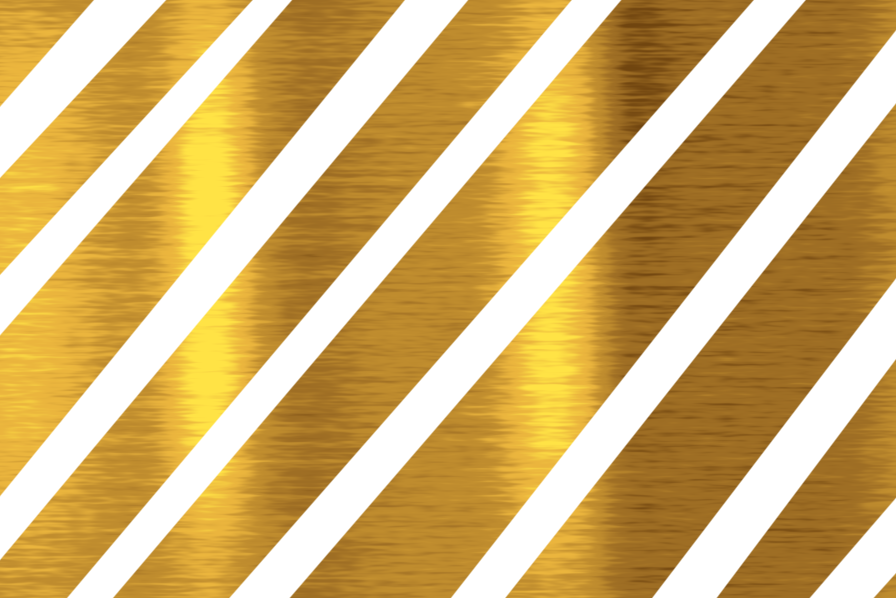
This pattern is drawn by a WebGL 2 fragment shader. Its source:

```glsl
#version 300 es
precision highp float;
// Slanted, hand-cut strips of brushed gold foil separated by white gaps.

uniform vec2 u_resolution;
out vec4 fragColor;

// Each gap: centre shift, lean, half width, taper
const vec4 GAPS[8] = vec4[8](
  vec4( 0.000, 0.907, 0.047,  0.027), vec4(-0.054, 0.895, 0.045, -0.024),
  vec4(-0.043, 0.826, 0.048,  0.010), vec4(-0.084, 0.847, 0.040,  0.003),
  vec4(-0.087, 0.870, 0.047, -0.007), vec4(-0.061, 0.787, 0.047,  0.003),
  vec4(-0.029, 0.757, 0.051, -0.006), vec4(-0.002, 0.881, 0.063,  0.019));

vec2 gradient(vec2 cell) {
  vec3 h = fract(cell.xyx * vec3(0.1031, 0.1030, 0.0973));
  h += dot(h, h.yzx + 33.33);
  float angle = 6.2832 * fract((h.x + h.y) * h.z);
  return vec2(cos(angle), sin(angle));
}

float gradientNoise(vec2 p) {
  vec2 i = floor(p), f = p - i;
  vec2 u = f * f * f * (f * (f * 6.0 - 15.0) + 10.0);
  float a = dot(gradient(i), f);
  float b = dot(gradient(i + vec2(1, 0)), f - vec2(1, 0));
  float c = dot(gradient(i + vec2(0, 1)), f - vec2(0, 1));
  float d = dot(gradient(i + 1.0), f - 1.0);
  return mix(mix(a, b, u.x), mix(c, d, u.x), u.y);
}

float bump(float x, float centre, float width) {
  float t = (x - centre) / width;
  return exp(-t * t);
}

// Fine horizontal scratches at three scales
float brushing(vec2 p) {
  return 0.10 * gradientNoise(p * vec2(3.0, 75.0))
       + 0.15 * gradientNoise(p * vec2(7.0, 155.0) + 17.0)
       + 0.12 * gradientNoise(p * vec2(30.0, 230.0) + 53.0);
}

// Vertical bands of reflected light, fading at the top and bottom
float sheen(vec2 p) {
  float fade = smoothstep(-0.1, 0.4, p.y) * (1.0 - smoothstep(0.7, 1.15, p.y));
  float shine = 0.36 * bump(p.x, 0.04, 0.13)
              + 0.58 * bump(p.x, 0.35, 0.075)
              + 0.50 * bump(p.x, 0.92, 0.085);
  float shade = 0.15 * bump(p.x, 0.52, 0.09)
              + 0.16 * bump(p.x, 1.06, 0.07) * p.y;
  return mix(0.46, 0.23, smoothstep(0.97, 1.06, p.x))
       + shine * mix(0.2, 1.0, fade) - shade
       + 0.25 * bump(p.x, 1.52, 0.07);
}

vec3 goldRamp(float tone) {
  vec3 gold = mix(vec3(0.44, 0.27, 0.06), vec3(0.62, 0.43, 0.14), smoothstep(0.0, 0.25, tone));
  gold = mix(gold, vec3(0.75, 0.55, 0.18), smoothstep(0.25, 0.5, tone));
  gold = mix(gold, vec3(0.92, 0.71, 0.24), smoothstep(0.5, 0.75, tone));
  return mix(gold, vec3(1.0, 0.89, 0.27), smoothstep(0.75, 1.0, tone));
}

void main() {
  vec2 p = gl_FragCoord.xy / u_resolution.y;
  float pixel = 1.0 / u_resolution.y;
  vec3 color = goldRamp(sheen(p) + brushing(p));

  // White gaps, nearly evenly spaced, each with its own lean and taper
  for (int i = 0; i < 8; i++) {
    vec4 gap = GAPS[i];
    float height = p.y - 0.5;
    float centre = -0.236 + 0.298 * float(i) + gap.x + gap.y * height;
    float halfWidth = gap.z + gap.w * height;
    float dist = (abs(p.x - centre) - halfWidth) / sqrt(1.0 + gap.y * gap.y);
    color = mix(color, vec3(1.0), 1.0 - smoothstep(-pixel, pixel, dist));
  }
  fragColor = vec4(color, 1.0);
}
```
